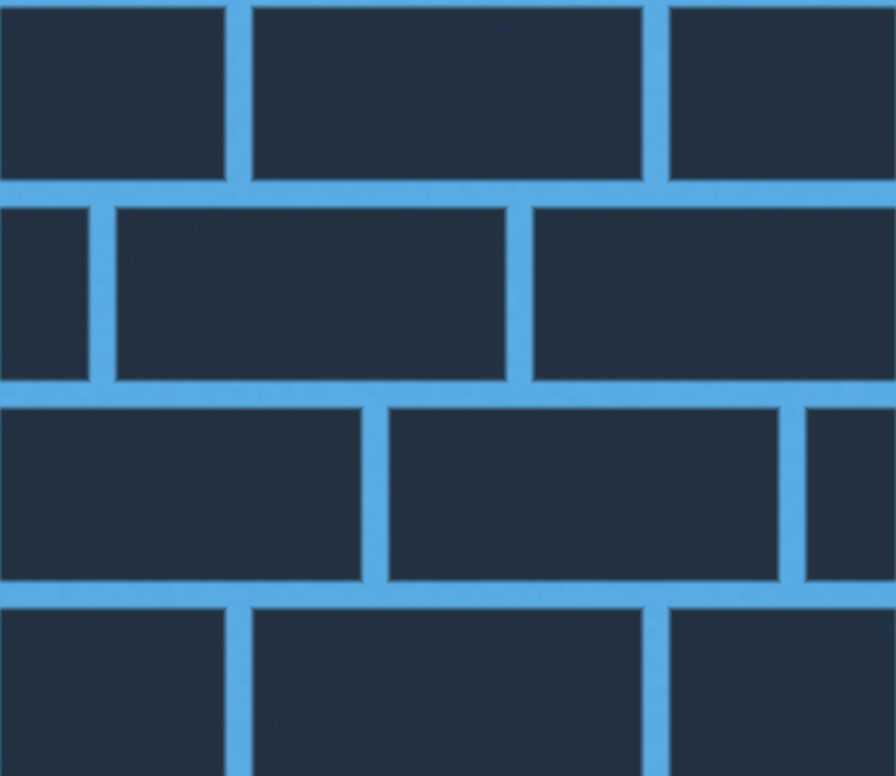
Write a Shadertoy shader that draws this pattern.

```glsl
#define ROW_PITCH 0.2583
#define BRICK_PITCH 0.5375
#define ROW_SHIFT 0.1757
#define JOINT_ORIGIN vec2(0.3078, -0.0083)
#define JOINT_HALF_WIDTH 0.0176
#define EDGE_SOFTNESS 0.0105
#define GRAIN_SIZE 0.012
#define BRICK_COLOR vec3(0.132, 0.190, 0.248)
#define HALO_COLOR vec3(0.130, 0.210, 0.310)
#define JOINT_COLOR vec3(0.350, 0.670, 0.890)

float hash(vec2 p) {
    return fract(sin(dot(p, vec2(127.1, 311.7))) * 43758.5453);
}

float valueNoise(vec2 p) {
    vec2 cell = floor(p);
    vec2 f = fract(p);
    f = f * f * (3.0 - 2.0 * f);
    float low = mix(hash(cell), hash(cell + vec2(1.0, 0.0)), f.x);
    float high = mix(hash(cell + vec2(0.0, 1.0)), hash(cell + 1.0), f.x);
    return mix(low, high, f.y);
}

// Distance to the nearest line of a set spaced by pitch
float lineDistance(float x, float pitch) {
    return abs(mod(x + 0.5 * pitch, pitch) - 0.5 * pitch);
}

// Signed distance to the mortar, negative inside it
float jointDistance(vec2 p) {
    vec2 q = p - JOINT_ORIGIN;
    float row = floor(q.y / ROW_PITCH);
    // Three-row cycle: centred, shifted left, shifted right
    q.x += ROW_SHIFT * (mod(row + 1.0, 3.0) - 1.0);
    float bed = lineDistance(q.y, ROW_PITCH);
    float head = lineDistance(q.x, BRICK_PITCH);
    return min(bed, head) - JOINT_HALF_WIDTH;
}

void mainImage(out vec4 fragColor, in vec2 fragCoord) {
    float pixel = 1.0 / iResolution.y;
    float aspect = iResolution.x / iResolution.y;
    vec2 p = fragCoord * pixel;
    p.y = 1.0 - p.y;  // rows are counted downwards

    float d = jointDistance(p);
    float grain = valueNoise(p / GRAIN_SIZE);

    // Faint uneven blue halo inside each brick
    float halo = smoothstep(0.012, 0.022, d) * (1.0 - smoothstep(0.028, 0.038, d));
    vec3 brick = mix(BRICK_COLOR, HALO_COLOR, 0.4 * halo * smoothstep(0.4, 0.9, grain));
    vec3 joint = JOINT_COLOR + 0.015 * (grain - 0.5);

    // Soft mortar edges
    float soft = 0.5 * max(EDGE_SOFTNESS, 1.5 * pixel);
    float mortar = 1.0 - smoothstep(-soft, soft, d);
    vec3 color = mix(brick, joint, mortar);

    // Thin tinted rim at the left and right sides
    float side = min(p.x, aspect - p.x);
    float rim = 1.0 - smoothstep(0.0, 0.004, side);
    color = mix(color, JOINT_COLOR, 0.3 * rim);

    fragColor = vec4(color, 1.0);
}
```
